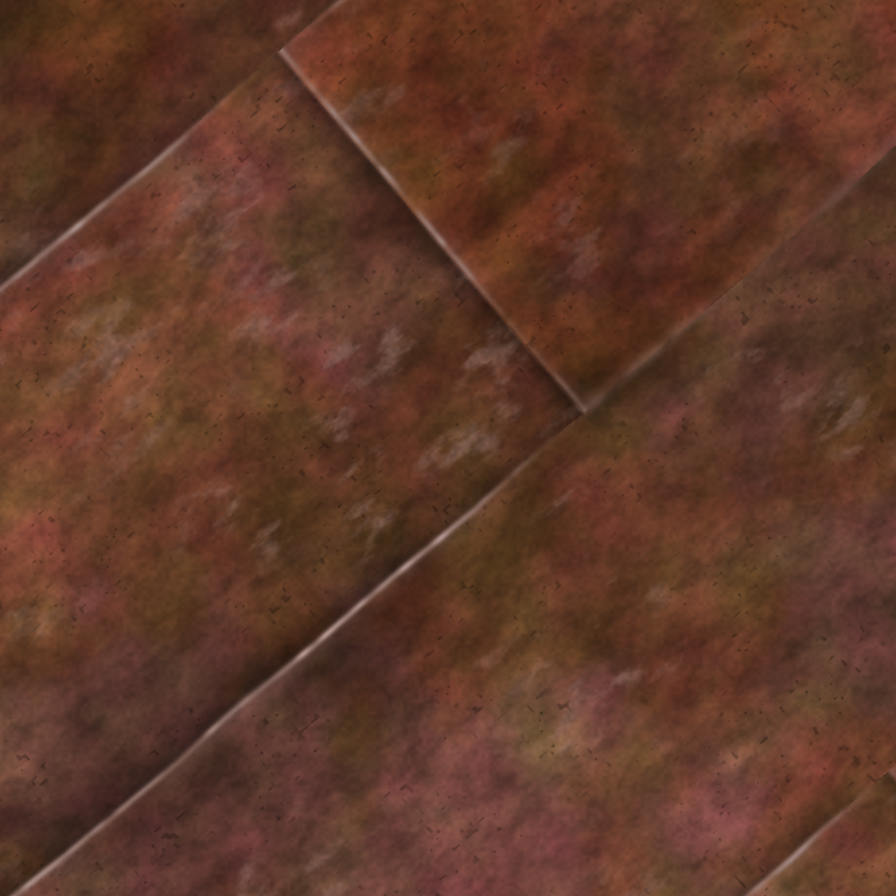
A WebGL 1 fragment shader for this texture:

```glsl
precision highp float;

// Worn brown floor planks laid on the diagonal in a running bond.
// Rotated plank coordinates give long joints and staggered butt joints;
// layered value noise adds blotches, grain, scuffs and broken pale edges.

uniform vec2 u_resolution;

// Layout, in canvas heights
const float ANGLE = 0.705;          // direction of the planks
const float PLANK_WIDTH = 0.526;
const float PLANK_LENGTH = 1.9;
const float JOINT_ACROSS = 0.011;   // offset of one long joint
const float JOINT_ALONG = 0.845;    // offset of one butt joint
const float EDGE_WIDTH = 0.0038;    // pale worn edge
const float SHADOW_WIDTH = 0.019;   // soft dark side of a joint
const float WOBBLE = 0.005;

// Wear
const float BLOTCH = 1.5;
const float MOTTLE = 1.25;
const float GRAIN = 0.12;
const float CLOUD = 0.50;
const float SCUFF = 0.60;
const float TINT = 0.16;            // drift between red and green

// Colours
const vec3 UMBER = vec3(0.285, 0.165, 0.095);
const vec3 SIENNA = vec3(0.455, 0.272, 0.185);
const vec3 RUSSET = vec3(0.365, 0.178, 0.098);
const vec3 MAUVE = vec3(0.375, 0.238, 0.205);
const vec3 PALE_EDGE = vec3(0.600, 0.490, 0.460);
const vec3 SCUFF_COLOR = vec3(0.530, 0.400, 0.360);

float hash(vec2 p) {
  vec3 q = fract(vec3(p.xyx) * 0.1031);
  q += dot(q, q.yzx + 33.33);
  return fract((q.x + q.y) * q.z);
}

float noise(vec2 p) {
  vec2 i = floor(p), f = fract(p);
  f = f * f * (3.0 - 2.0 * f);
  return mix(mix(hash(i), hash(i + vec2(1.0, 0.0)), f.x),
             mix(hash(i + vec2(0.0, 1.0)), hash(i + 1.0), f.x), f.y);
}

float fbm(vec2 p) {
  float sum = 0.0, amp = 0.5;
  for (int i = 0; i < 5; i++) {
    sum += amp * noise(p);
    p = mat2(1.6, 1.2, -1.2, 1.6) * p + 17.3;
    amp *= 0.5;
  }
  return sum / 0.97;
}

// Signed distance to the nearest multiple of a period
float nearest(float x, float period) {
  return mod(x + 0.5 * period, period) - 0.5 * period;
}

float line(float d, float width) {
  return exp(-d * d / (width * width));
}

// Shadow that lies on the negative side of a joint
float shade(float d) {
  return exp(-abs(d) / SHADOW_WIDTH) * smoothstep(0.004, -0.004, d);
}

void main() {
  vec2 p = gl_FragCoord.xy / u_resolution.y;
  float edge = max(EDGE_WIDTH, 0.8 / u_resolution.y);
  vec2 dir = vec2(cos(ANGLE), sin(ANGLE));
  vec2 plank = vec2(dot(p, dir), dot(p, vec2(dir.y, -dir.x)));
  vec2 wobble = WOBBLE * (vec2(noise(plank.yx * 9.0 + 40.0), noise(plank * 9.0 + 71.0)) - 0.5);
  vec2 q = plank + wobble - vec2(JOINT_ALONG, JOINT_ACROSS);

  // Plank cell: odd rows hold the butt joint, even rows are shifted by half
  float row = floor(q.y / PLANK_WIDTH);
  float across = q.y / PLANK_WIDTH - row;
  float odd = mod(row, 2.0);
  float along = q.x + (1.0 - odd) * 0.5 * PLANK_LENGTH;
  vec2 id = vec2(floor(along / PLANK_LENGTH), row);
  vec2 s = plank + 20.0 * vec2(hash(id + 50.0), hash(id + 90.0));
  float buttDist = nearest(q.x, PLANK_LENGTH);
  float past = step(0.0, buttDist);

  // Board colour: a drift across each plank, broken by mottling
  float broad = fbm(s * vec2(3.5, 5.0));
  float mottle = fbm(s * vec2(13.0, 18.0) + 30.0);
  float light = mix(across, 1.0 - across, odd);
  float proud = odd * past;
  float tone = 0.53 + 0.75 * (light - 0.5) * (1.0 - 0.7 * proud);
  tone += BLOTCH * (broad - 0.5) + MOTTLE * (mottle - 0.5);
  vec3 color = mix(UMBER, SIENNA, clamp(tone, -0.15, 1.2));
  float red = max(0.7 * proud, 0.65 * smoothstep(0.72, 1.0, p.y));
  color = mix(color, RUSSET * (0.72 + 0.56 * tone), red);
  float cool = smoothstep(0.40, 0.62, fbm(s * 6.0 + 60.0));
  vec3 mauve = MAUVE * (0.8 + 0.42 * tone);
  color = mix(color, mauve, cool * mix(0.85, 0.35, smoothstep(0.3, 0.9, p.y)));
  float tint = fbm(s * 14.0 + 120.0) - 0.5;
  color *= 1.0 + TINT * tint * vec3(1.0, -2.0, 1.5);

  // Fine grain, small clouds and dark specks
  float fine = noise(s * vec2(95.0, 140.0)) + noise(p * 230.0 + 7.0) - 1.0;
  float cloud = fbm(s * vec2(32.0, 48.0)) - 0.5;
  color *= 1.0 + GRAIN * fine + CLOUD * cloud;
  float speck = smoothstep(0.80, 0.98, noise(s * vec2(150.0, 190.0) + 300.0));
  color *= 1.0 - 0.25 * speck * smoothstep(0.45, 0.6, mottle);

  // Ragged pale scuffs that run along the plank in patches
  float streak = smoothstep(0.53, 0.78, fbm(s * vec2(20.0, 46.0) + 9.0));
  float patches = smoothstep(0.46, 0.66, fbm(s * 5.0 + 200.0)) * (1.0 - 0.6 * red);
  color = mix(color, SCUFF_COLOR * (1.0 + fine * 0.2), SCUFF * streak * patches);

  // Long joints: they fade towards a butt joint, and the shadow changes
  // side beside a raised plank, whose edge is clearest at its corner
  float joint = floor(q.y / PLANK_WIDTH + 0.5);
  float raised = (1.0 - mod(joint, 2.0)) * past;
  float longDist = nearest(q.y, PLANK_WIDTH) * (1.0 - 2.0 * raised);
  float wear = smoothstep(0.25, 0.75, noise(vec2(plank.x * 8.0, joint * 5.0 + 12.0)));
  wear = (0.35 + 0.55 * wear) * (0.55 + 0.8 * noise(plank * vec2(60.0, 90.0)));
  float fade = smoothstep(0.02, 0.17, abs(buttDist));
  float corner = exp(-abs(buttDist) / 0.07);
  float strength = mix(0.12 + 0.88 * fade, 0.22 + 0.45 * corner, raised);
  color *= 1.0 - 0.42 * shade(longDist) * mix(0.3 + 0.7 * fade, 0.35, raised);
  float longEdge = line(longDist - 0.002, edge * (1.0 + 1.1 * raised));
  float halo = 0.16 * line(longDist - 0.008, 0.011);
  color = mix(color, PALE_EDGE, (longEdge + halo) * wear * strength);

  // Butt joints: pale on the far side, dark on the near side
  float endDist = nearest(along, PLANK_LENGTH);
  float endWear = smoothstep(0.2, 0.8, noise(vec2(plank.y * 17.0, row + 8.0)));
  endWear = (0.2 + 0.5 * endWear) * (0.55 + 0.8 * noise(plank * 80.0));
  color *= 1.0 - 0.48 * shade(endDist);
  color = mix(color, PALE_EDGE, (line(endDist - 0.004, edge) + 0.2 * line(endDist - 0.009, 0.010)) * endWear);

  gl_FragColor = vec4(clamp(color, 0.0, 1.0), 1.0);
}
```
